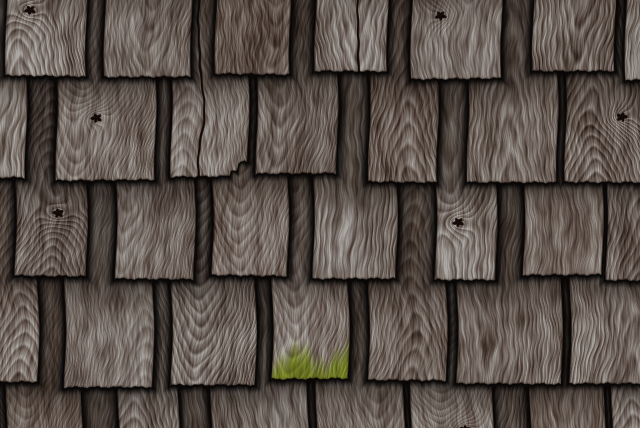
Reproduce this texture procedurally as a Shadertoy shader.

```glsl
// Weathered cedar shingles in staggered courses, with gaps showing the course below.
// Courses are composited front to back; each shades whatever lies under it.
// Grain is bent growth rings plus stretched cellular fibres.

vec4 hash4(vec2 p) {
    return fract(sin(vec4(dot(p, vec2(127.1, 311.7)), dot(p, vec2(269.5, 183.3)),
                          dot(p, vec2(419.2, 371.9)), dot(p, vec2(73.7, 157.3)))) * 4375.85);
}

// Distance to the nearest scattered point
float cellular(vec2 p) {
    vec2 cell = floor(p), f = p - cell;
    float nearest = 2.0;
    for (int y = -1; y <= 1; y++)
        for (int x = -1; x <= 1; x++) {
            vec2 o = vec2(x, y);
            vec2 v = o + hash4(cell + o).xy - f;
            nearest = min(nearest, dot(v, v));
        }
    return sqrt(nearest);
}

// Brightness of one shingle; p is measured from the middle of its butt
float woodTone(vec2 p, vec2 id) {
    vec4 h = hash4(id + 31.7), k = hash4(id + 77.3);
    vec2 seed = h.xy * 40.0;

    // Growth rings: arches around a random axis, pushed aside by knots
    float hasKnot = step(0.86, k.x);
    vec2 toKnot = p - vec2((k.y - 0.5) * 0.4, 0.45 + 0.3 * k.z);
    float knotDist = length(toKnot * vec2(1.0, 1.3));
    float bend = 0.025 * sin(p.y * 4.0 + seed.x) + 0.012 * sin(p.y * 9.0 + p.x * 12.0 + seed.y)
               + 0.005 * sin(p.y * 27.0 - p.x * 19.0 + seed.x);
    float dx = p.x + bend - (h.w - 0.5) * 0.7;
    float rings = 27.0 * pow(dx * dx + 0.002, 0.75) + p.y * (h.z - 0.5) * 19.0
                + hasKnot * 7.0 * exp(-knotDist * 7.0);
    float phase = 6.2832 * rings;
    float ring = 0.5 + 0.5 * sin(phase + 0.7 * sin(phase));

    // Fibres, broad streaks and soft stains
    float fibre = cellular(vec2((p.x + bend) * 48.0, p.y * 4.5) + seed);
    float streak = cellular(vec2((p.x + bend) * 10.0, p.y * 1.3) + seed.yx);
    float stain = sin(p.x * 6.0 + seed.x + 2.0 * sin(p.y * 3.0 + seed.y)) * sin(p.y * 4.0 + seed.y);

    float tone = 0.66 + 0.22 * (h.x - 0.5) + mix(0.14, 0.38, k.w) * (ring - 0.5)
               - 0.42 * (fibre - 0.45) - 0.36 * (streak - 0.45) + 0.07 * stain;
    tone *= mix(1.0, 0.74, smoothstep(0.5, 1.1, p.y));

    // Knot hole and lengthwise split
    float hole = knotDist + 0.012 * sin(5.0 * atan(toKnot.y, toKnot.x) + seed.x);
    tone *= mix(1.0, smoothstep(0.035, 0.06, hole), hasKnot);
    float split = abs(p.x - (h.y - 0.5) * 0.5 + bend * 0.7);
    tone *= mix(1.0, smoothstep(0.003, 0.018, split), step(0.76, k.z));
    return clamp(tone, 0.0, 1.1);
}

// Left seam of a shingle: x = position, y = half the gap
vec2 seam(vec2 id) {
    vec4 h = hash4(id);
    return vec2(id.x - 0.5 + 0.5 * mod(id.y, 2.0) + 0.2 * (h.x - 0.5), 0.02 + 0.18 * h.y);
}

// Signed distance to a shingle; also gives its local coordinates
float shingle(vec2 q, vec2 id, out vec2 local) {
    vec4 h = hash4(id + 13.1);
    vec2 l = seam(id), r = seam(id + vec2(1, 0));
    float left = l.x + l.y, right = r.x - r.y;
    local = vec2(q.x - 0.5 * (left + right), q.y - id.y - 0.45 - 0.1 * (h.x - 0.5));

    // Rough butt, with a broken corner on a few shingles
    float rough = 0.006 * sin(q.x * 31.0 + h.y * 9.0) + 0.004 * sin(q.x * 87.0 + h.z * 9.0);
    float corner = h.y < 0.5 ? q.x - left : right - q.x;
    float chip = step(0.86, h.w) * smoothstep(0.22, 0.02, corner + 0.03 * sin(q.x * 60.0 + q.y * 25.0));
    float butt = rough * (1.0 + 2.0 * chip) + 0.14 * chip + 0.03 * (h.z - 0.5) * local.x;
    return max(max(left - q.x, q.x - right), butt - local.y);
}

void mainImage(out vec4 fragColor, in vec2 fragCoord) {
    vec2 q = fragCoord / iResolution.y * 4.19;   // one unit per course
    float soft = 4.19 / iResolution.y;
    float topCourse = floor(q.y - 0.45) + 1.0;
    vec3 color = vec3(0.0);
    float remaining = 1.0, light = 1.0;

    for (int layer = 0; layer < 4; layer++) {
        float course = topCourse - float(layer);
        vec2 w = q + vec2(0.012 * sin(q.y * 5.0 + course * 7.0), 0.0);
        float column = floor(w.x - 0.5 * mod(course, 2.0) + 0.5);

        // Nearest shingle in this course
        float d = 9.0;
        vec2 id = vec2(0.0), p = vec2(0.0);
        for (int i = -1; i <= 1; i++) {
            vec2 candidate = vec2(column + float(i), course), local;
            float dist = shingle(w, candidate, local);
            if (dist < d) { d = dist; id = candidate; p = local; }
        }

        float cover = smoothstep(soft, -soft, d);
        if (cover > 0.0) {
            float tone = woodTone(p, id) * mix(0.75, 1.0, smoothstep(0.0, 0.025, -d));
            float warmth = 0.9 + 0.4 * hash4(id + 5.9).x;
            vec3 wood = mix(vec3(0.07, 0.04, 0.03), vec3(0.62, 0.60, 0.58),
                            pow(vec3(tone), vec3(1.0, 1.0 + 0.12 * warmth, 1.0 + 0.2 * warmth)));
            // Moss creeping up from one butt
            float moss = smoothstep(0.34, 0.04, p.y + 0.08 * sin(p.x * 13.0) + 0.03 * sin(p.x * 47.0));
            moss *= id == vec2(3.0, 0.0) ? 0.9 : 0.0;
            wood = mix(wood, vec3(0.50, 0.56, 0.13) * (0.3 + 0.7 * tone), moss);
            color += remaining * cover * light * wood;
        }
        remaining *= 1.0 - cover;
        if (remaining < 0.01) break;

        // Shadow cast on deeper courses
        float gap = max(d, 0.0);
        light *= mix(smoothstep(0.0, 0.09, gap), 1.0 - exp(-gap * 9.0), 0.5);
    }
    color += remaining * vec3(0.05, 0.03, 0.025);
    fragColor = vec4(max(color, vec3(0.035, 0.022, 0.018)), 1.0);
}
```
